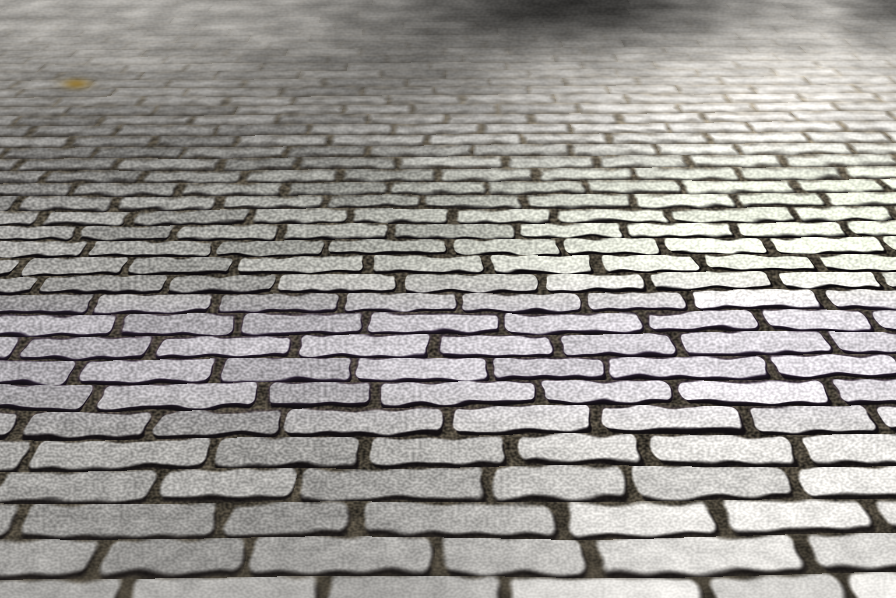
A WebGL 2 fragment shader for this texture:

```glsl
#version 300 es
precision highp float;

uniform vec2 u_resolution;
out vec4 fragColor;

// Ground plane
const float HORIZON = 1.532;
const float ROW_SCALE = 32.11;
const float STONE_WIDTH = 0.2;
const float ROW_SHIFT = 0.387;
const float FRONT_SHIFT = 0.4;
const float FRONT_ROW = 24.5;
const float ROW_TILT = 0.008;

// Stones
const float END_JITTER = 0.26;
const float EDGE_WOBBLE = 0.008;
const float STONE_LIFT = 0.06;
const float SHADOW_DROP = 0.17;
const float GRAIN = 0.24;

// Focus
const float FOCUS_FAR = 0.58;
const float FOCUS_NEAR = 0.32;
const float BLUR_FAR = 0.026;
const float BLUR_NEAR = 0.015;

// Colours
const vec3 STONE = vec3(1.0, 0.99, 0.97);
const vec3 SOIL = vec3(0.32, 0.295, 0.25);
const vec3 SHADOW = vec3(0.05, 0.04, 0.05);
const vec3 PURPLE = vec3(0.29, 0.22, 0.35);
const vec3 LEAF = vec3(0.55, 0.42, 0.12);

float hash(vec2 p) {
    return fract(sin(dot(p, vec2(127.1, 311.7))) * 43758.55);
}

vec2 gradient(vec2 cell) {
    float angle = 6.28318 * hash(cell);
    return vec2(cos(angle), sin(angle));
}

float gradientNoise(vec2 p) {
    vec2 i = floor(p), f = p - i;
    vec2 s = f * f * f * (f * (f * 6.0 - 15.0) + 10.0);
    vec2 e = vec2(0.0, 1.0);
    float low = mix(dot(gradient(i), f), dot(gradient(i + e.yx), f - e.yx), s.x);
    float high = mix(dot(gradient(i + e), f - e), dot(gradient(i + 1.0), f - 1.0), s.x);
    return mix(low, high, s.y);
}

float roundedBox(vec2 p, vec2 halfSize, float radius) {
    vec2 q = abs(p) - halfSize + radius;
    return length(max(q, 0.0)) + min(max(q.x, q.y), 0.0) - radius;
}

float spot(vec2 uv, vec2 center, vec2 radius) {
    vec2 q = (uv - center) / radius;
    return exp(-dot(q, q));
}

float stoneEnd(float index, float row) {
    return index + END_JITTER * (hash(vec2(index, row)) - 0.5);
}

// Sunlight across the paving, dimmed by cast shade
float sunlight(vec2 uv) {
    float light = 0.63 + 0.27 * smoothstep(0.3, 0.85, uv.x);
    light += 0.10 * spot(uv, vec2(0.4, 0.42), vec2(0.3, 0.12));
    light += 0.10 * spot(uv, vec2(0.82, 0.62), vec2(0.28, 0.16));
    light += 0.12 * spot(uv, vec2(0.88, 0.83), vec2(0.20, 0.11));
    light += 0.08 * spot(uv, vec2(0.1, 1.0), vec2(0.35, 0.10));
    light -= 0.09 * spot(uv, vec2(0.15, 0.74), vec2(0.35, 0.10));
    light -= 0.14 * spot(uv, vec2(0.45, 0.89), vec2(0.14, 0.06));
    light -= 0.60 * spot(uv, vec2(0.66, 0.99), vec2(0.21, 0.075));
    light -= 0.45 * spot(uv, vec2(1.0, 1.0), vec2(0.06, 0.08));
    return max(light, 0.12);
}

void main() {
    vec2 uv = gl_FragCoord.xy / u_resolution;
    vec2 p = gl_FragCoord.xy / u_resolution.y;
    float x = p.x - 0.5 * u_resolution.x / u_resolution.y;

    // Perspective rows
    float depth = HORIZON - uv.y + ROW_TILT * (uv.x - 0.5);
    float across = x / depth;
    float along = ROW_SCALE / depth + STONE_LIFT;
    along += 0.16 * gradientNoise(vec2(across * 3.0, along * 0.4));
    float row = floor(along + 0.5);
    float rowHeight = depth * depth / ROW_SCALE;

    // Find the stone within its row
    float q = across / STONE_WIDTH - 0.05 + ROW_SHIFT * row;
    q -= FRONT_SHIFT * (1.0 - step(FRONT_ROW, row));
    float index = floor(q);
    if (q < stoneEnd(index, row)) index -= 1.0;
    else if (q > stoneEnd(index + 1.0, row)) index += 1.0;
    float left = stoneEnd(index, row), right = stoneEnd(index + 1.0, row);
    vec2 id = vec2(index, row);
    float cellWidth = STONE_WIDTH * depth;
    vec2 local = vec2((q - 0.5 * (left + right)) * cellWidth, (along - row - STONE_LIFT) * rowHeight);
    float endGap = mix(0.02, 0.06, hash(id + 31.0));
    float near = 1.0 - smoothstep(0.05, 0.4, uv.y);
    vec2 halfSize = vec2((0.5 * (right - left) - endGap) * cellWidth,
                         (mix(0.37, 0.43, hash(id + 7.0)) + 0.03 * near) * rowHeight);

    // Stone and shadow outlines, softened away from focus
    float defocus = BLUR_FAR * max(uv.y - FOCUS_FAR, 0.0) + BLUR_NEAR * max(FOCUS_NEAR - uv.y, 0.0);
    float soft = 1.0 / u_resolution.y + defocus;
    float sharp = 1.0 - smoothstep(0.0, 0.007, defocus);
    float wobble = EDGE_WOBBLE * depth * gradientNoise(vec2(across * 22.0, along * 1.6) + id * 3.7);
    float radius = 0.2 * rowHeight;
    float stoneDist = roundedBox(local, halfSize, radius) + wobble;
    vec2 drop = vec2(-0.06, SHADOW_DROP) * rowHeight;
    float shadowDist = roundedBox(local + drop, halfSize, radius) + wobble;
    float stoneMask = 1.0 - smoothstep(-soft, soft, stoneDist);
    float shadowMask = 1.0 - smoothstep(-soft, soft, shadowDist);
    float far = smoothstep(0.72, 1.0, uv.y);
    stoneMask = mix(stoneMask, 0.88, far * 0.85);

    // Soil and shadow in the joints
    float light = sunlight(uv);
    float fine = gradientNoise(p * vec2(170.0, 230.0));
    float coarse = gradientNoise(vec2(across * 40.0, along * 3.0));
    vec3 soil = SOIL * (0.85 + 0.8 * sharp * fine + 0.4 * coarse);
    soil *= mix(1.0, light * 2.2, smoothstep(0.6, 0.85, uv.y));
    float shadowDepth = (1.0 - 0.3 * near) * (1.0 - 0.8 * smoothstep(0.6, 0.95, uv.y));
    vec3 ground = mix(soil, SHADOW, shadowMask * shadowDepth);

    // Stone faces
    float tone = light + 0.14 * (hash(id + 53.0) - 0.5) * (1.0 - 0.7 * far);
    tone += GRAIN * mix(0.2, 1.0, sharp) * fine + 0.10 * coarse * (1.0 - far);
    tone += 0.32 * far * light * gradientNoise(vec2(across * 9.0, along * 0.6));
    vec3 face = STONE * tone;

    // Colour fringes on either side of the focal plane
    float farFringe = smoothstep(0.5, 0.58, uv.y) * (1.0 - smoothstep(0.68, 0.8, uv.y));
    float nearFringe = smoothstep(0.24, 0.38, uv.y) * (1.0 - smoothstep(0.46, 0.53, uv.y));
    face *= mix(vec3(1.0), vec3(0.98, 1.01, 0.95), farFringe * uv.x);
    face *= mix(vec3(1.0), vec3(1.0, 0.99, 1.035), nearFringe);
    float rim = exp(-abs(stoneDist) / 0.003);
    ground = mix(ground, PURPLE, 0.6 * rim * nearFringe);

    vec3 color = mix(ground, face, stoneMask);

    // Fallen leaf
    color = mix(color, LEAF, 0.75 * spot(uv, vec2(0.085, 0.86), vec2(0.014, 0.008)));
    fragColor = vec4(clamp(color, 0.0, 1.0), 1.0);
}
```
